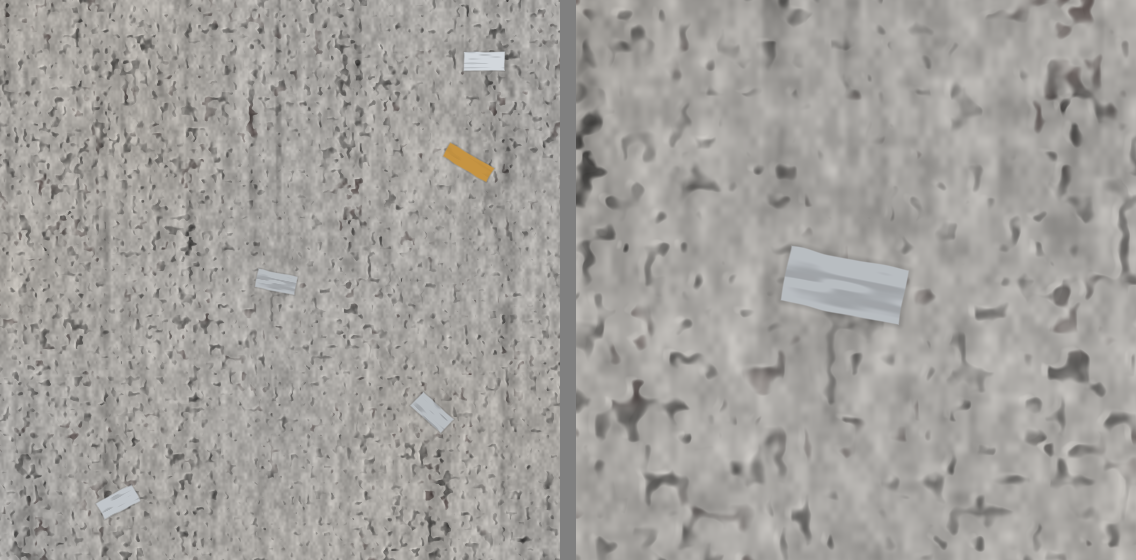
Left: the whole. Right: its middle third, enlarged.
This texture is drawn by a WebGL 1 fragment shader. Its source:

```glsl
precision highp float;
uniform vec2 u_resolution;

#define BASE_TONE 0.638
#define MOTTLE_CONTRAST 0.13
#define GRAIN_CONTRAST 0.08
#define STREAK_CONTRAST 0.075
#define PIT_DEPTH 0.27
#define PIT_SCALE vec2(138.0, 108.0)
#define GROOVE_DEPTH 0.10
#define RIM_LIGHT 0.07
#define STRIP_COUNT 5
#define STRIP_HALF_SIZE vec2(0.036, 0.0165)
#define STRIP_WHITE vec3(0.81, 0.83, 0.85)
#define STRIP_ORANGE vec3(0.87, 0.65, 0.29)

float hash(vec2 p) {
  vec3 q = fract(p.xyx * 0.1031);
  q += dot(q, q.yzx + 33.33);
  return fract((q.x + q.y) * q.z);
}

float noise(vec2 p) {
  vec2 cell = floor(p);
  vec2 f = fract(p);
  f = f * f * (3.0 - 2.0 * f);
  float low = mix(hash(cell), hash(cell + vec2(1.0, 0.0)), f.x);
  float high = mix(hash(cell + vec2(0.0, 1.0)), hash(cell + 1.0), f.x);
  return mix(low, high, f.y);
}

// Long, slightly wandering vertical furrows
float groove(vec2 p) {
  float x = p.x + 0.010 * noise(vec2(p.y * 3.0, 3.0));
  float furrow = smoothstep(0.62, 0.95, noise(vec2(x * 62.0 + 17.0, p.y * 1.3)));
  return furrow * smoothstep(0.1, 0.75, noise(p * vec2(80.0, 38.0) + 91.0));
}

// Small soft holes of uneven depth, gathered in upright bands
float pits(vec2 p) {
  vec2 warp = vec2(noise(p * 150.0 + 40.0), noise(p * 150.0 + 140.0)) - 0.5;
  float band = noise(vec2(p.x * 21.0 + 5.0, p.y * 1.8));
  float patches = noise(p * vec2(9.0, 6.0) + 60.0);
  float holes = noise((p + 0.005 * warp) * PIT_SCALE + 200.0);
  holes += 0.20 * (band - 0.5) + 0.10 * (patches - 0.5) + 0.16 * groove(p);
  float depth = mix(0.35, 1.15, noise(p * vec2(75.0, 60.0) + 860.0));
  return depth * smoothstep(0.66, 1.0, holes);
}

vec3 concrete(vec2 p) {
  float pit = pits(p);
  float rim = clamp(pits(p + vec2(0.004, -0.002)) - pit, -0.3, 1.0);
  float mottle = noise(p * vec2(105.0, 60.0) + 310.0);
  float grain = noise(p * vec2(230.0, 170.0) + 420.0);
  float streak = noise(vec2(p.x * 85.0, p.y * 7.0) + 530.0);
  float tone = BASE_TONE
    + MOTTLE_CONTRAST * (mottle - 0.5)
    + GRAIN_CONTRAST * (grain - 0.5)
    + STREAK_CONTRAST * (streak - 0.5)
    + RIM_LIGHT * rim - GROOVE_DEPTH * groove(p) - PIT_DEPTH * pit;
  tone += 0.012;
  float warmth = 0.010 + 0.012 * noise(p * 4.0 + 640.0);
  float rust = 0.03 * pit * smoothstep(0.6, 0.9, noise(p * 30.0 + 750.0));
  return tone * vec3(1.0 + warmth, 1.0, 1.0 - 1.5 * warmth) + vec3(rust, 0.0, 0.0);
}

// Tilted paper-like strips, one in each horizontal tier
vec3 addStrips(vec3 color, vec2 p, float pixel) {
  for (int i = 0; i < STRIP_COUNT; i++) {
    float id = float(i);
    vec2 center = vec2(0.1 + 0.8 * hash(vec2(id, 8.0)),
                       (id + 0.3 + 0.4 * hash(vec2(id, 19.0))) / float(STRIP_COUNT));
    float angle = 2.2 * (hash(vec2(id, 31.0)) - 0.5);
    float c = cos(angle);
    float s = sin(angle);
    vec2 d = p - center;
    vec2 local = vec2(c * d.x + s * d.y, c * d.y - s * d.x);
    float isOrange = 1.0 - step(0.5, abs(id - 3.0));
    vec2 halfSize = STRIP_HALF_SIZE * mix(vec2(1.0), vec2(1.25, 0.85), isOrange);
    vec2 q = abs(local + 0.002 * (noise(p * 60.0) - 0.5)) - halfSize;
    float edge = length(max(q, 0.0)) + min(max(q.x, q.y), 0.0);
    float cover = 1.0 - smoothstep(-pixel, pixel, edge);
    float shadow = 1.0 - smoothstep(0.0, 0.004, edge);

    // Faint creases run along each strip
    float crease = smoothstep(0.55, 0.9, noise(local * vec2(45.0, 260.0) + 80.0 + id * 9.0));
    float shade = 0.88 + 0.14 * hash(vec2(id, 43.0)) - 0.12 * crease * (1.0 - 0.7 * isOrange);
    vec3 paper = mix(STRIP_WHITE, STRIP_ORANGE, isOrange) * shade;
    color = mix(color * (1.0 - 0.12 * shadow), paper, cover);
  }
  return color;
}

void main() {
  vec2 p = gl_FragCoord.xy / u_resolution.y;
  vec3 color = addStrips(concrete(p), p, 1.0 / u_resolution.y);
  gl_FragColor = vec4(clamp(color, 0.0, 1.0), 1.0);
}
```
